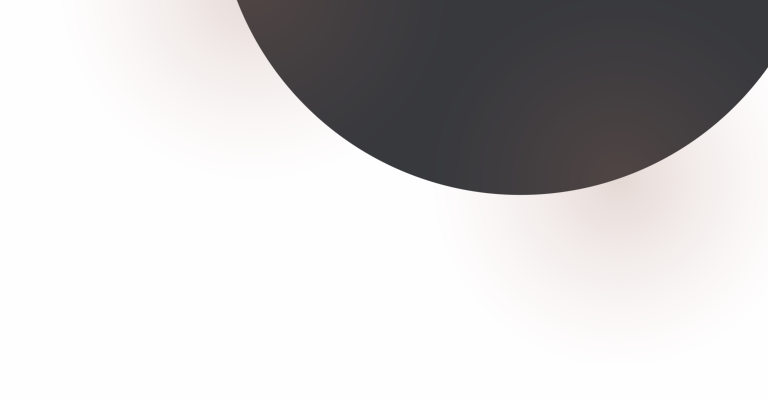
Write a Shadertoy shader that draws this background.

```glsl
// A large charcoal disc hangs from the top edge over a white ground.
// Two soft clay-coloured glows, radial falloffs blended by opacity,
// lie over both the disc and the ground.

// Opacity of a round glow that fades to nothing at its radius.
float glow(vec2 p, vec2 center, float radius) {
    return 0.25 * pow(max(1.0 - length(p - center) / radius, 0.0), 1.4);
}

void mainImage(out vec4 fragColor, in vec2 fragCoord) {
    // Canvas height is one unit
    vec2 p = fragCoord / iResolution.y;
    float pixel = 1.0 / iResolution.y;

    // Disc with a smooth rim
    float rim = length(p - vec2(1.301, 1.272)) - 0.7594;
    float disc = 1.0 - smoothstep(-0.75 * pixel, 0.75 * pixel, rim);
    vec3 white = vec3(1.0, 0.998, 0.998);
    vec3 charcoal = vec3(0.22, 0.224, 0.24);
    vec3 color = mix(white, charcoal, disc);

    // Glows at the upper left and on the lower right rim
    vec3 clay = vec3(0.60, 0.41, 0.35);
    color = mix(color, clay, glow(p, vec2(0.635, 1.035), 0.52));
    color = mix(color, clay, glow(p, vec2(1.546, 0.549), 0.50));

    fragColor = vec4(color, 1.0);
}
```
